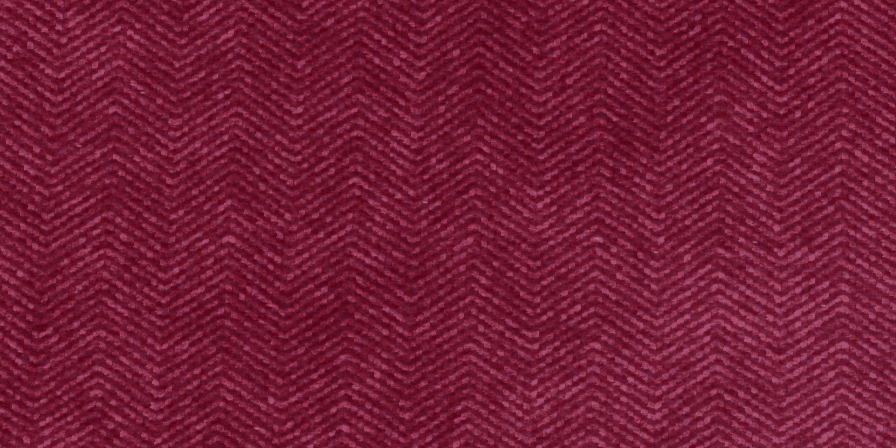
Write a Shadertoy shader that draws this texture.

```glsl
const vec3 WINE = vec3(0.345, 0.037, 0.122);
const vec3 CRIMSON = vec3(0.470, 0.108, 0.212);
const vec3 ROSE = vec3(0.665, 0.290, 0.425);
const vec3 LINT = vec3(0.80, 0.60, 0.68);
const vec3 TINT = vec3(0.01, 0.06, 0.08);  // shift from red to pink dye

const float CHEVRON = 0.273;  // width of one full zigzag
const float THREADS = 18.0;   // vertical threads per zigzag
const float ROWS = 38.0;      // twill lines down the cloth
const float SLOPE = 0.66;

vec2 hash2(vec2 p) {
    p = vec2(dot(p, vec2(127.1, 311.7)), dot(p, vec2(269.5, 183.3)));
    return fract(sin(p) * 43758.5);
}

float gradientNoise(vec2 p) {
    vec2 i = floor(p), f = fract(p);
    vec2 u = f * f * f * (f * (f * 6.0 - 15.0) + 10.0);
    vec4 corner;
    for (int k = 0; k < 4; k++) {
        vec2 o = vec2(k & 1, k >> 1);
        corner[k] = dot(hash2(i + o) * 2.0 - 1.0, f - o);
    }
    return mix(mix(corner.x, corner.y, u.x), mix(corner.z, corner.w, u.x), u.y);
}

float fbm(vec2 p, int octaves) {
    float sum = 0.0, gain = 1.0;
    for (int k = 0; k < octaves; k++) {
        sum += gain * gradientNoise(p);
        p = p * 2.03 + 17.3;
        gain *= 0.6;
    }
    return sum;
}

float segmentDistance(vec2 p, float halfLength) {
    return length(vec2(max(abs(p.x) - halfLength, 0.0), p.y));
}

// Columns lean toward the upper right, most strongly at the left
vec2 drapeCloth(vec2 p) {
    float lean = 0.082 * (p.y - 0.5) * (1.0 - 0.54 * p.x);
    vec2 wobble = vec2(gradientNoise(p * 4.0), gradientNoise(p * 5.0 + 31.0));
    return p - vec2(lean, 0.0) + wobble * vec2(0.006, 0.007);
}

// Raised yarn: stepped short floats along a zigzag
float herringbone(vec2 p, float soft) {
    float threadWidth = CHEVRON / THREADS;
    float x = (p.x - 0.104) / threadWidth;
    float thread = floor(x);
    float local = (x - thread - 0.5) * threadWidth;
    float phase = fract((thread + 0.5) / THREADS) - 0.5;
    float rise = SLOPE * CHEVRON * (0.5 - abs(phase));
    // Height grows away from each valley, then falls past the peak
    float tilt = phase < 0.0 ? 1.0 : -1.0;
    float row = (p.y - rise - 0.62 * SLOPE * tilt * local) * ROWS;
    vec2 id = vec2(thread, floor(row));
    vec2 jitter = hash2(id) - 0.5;
    vec2 q = vec2(local, (fract(row) - 0.5) / ROWS) + jitter * vec2(0.003, 0.004);
    float d = segmentDistance(q, 0.0032) - 0.0067 - 0.0022 * jitter.x;
    return (1.0 - smoothstep(-soft, soft, d)) * (0.9 + 0.65 * jitter.y);
}

// Sparse pale flecks, at most one in each cell
float lintFlecks(vec2 p, float density, float soft) {
    vec2 cell = floor(p * density);
    vec2 h = hash2(cell + 53.0);
    vec2 q = fract(p * density) - mix(vec2(0.25), vec2(0.75), h);
    q = vec2(q.x + 0.5 * q.y, q.y) / density;
    float present = step(0.94, hash2(cell + 9.0).x);
    float d = segmentDistance(q, 0.003) - 0.0018;
    return present * (1.0 - smoothstep(-soft, soft, d));
}

vec3 yarnColor(float v) {
    v = clamp(v, 0.0, 1.0);
    return v < 0.5 ? mix(WINE, CRIMSON, v * 2.0) : mix(CRIMSON, ROSE, v * 2.0 - 1.0);
}

void mainImage(out vec4 fragColor, in vec2 fragCoord) {
    vec2 p = fragCoord / iResolution.y;
    float pixel = 1.0 / iResolution.y;
    float soft = max(0.0038, 0.8 * pixel);

    // Weave with fuzzy fibres
    vec2 cloth = drapeCloth(p);
    float fuzz = fbm(p * vec2(80.0, 115.0), 3);
    float weave = herringbone(cloth + fuzz * 0.0026, soft);

    // Uneven nap and worn patches
    float nap = fbm(p * 5.0 + 4.0, 3);
    float streak = gradientNoise(p * vec2(22.0, 34.0) + 70.0);
    float value = 0.15 + 0.53 * weave + 0.49 * fuzz + 0.18 * nap + 0.24 * streak;

    // Soft light on the lower right and left sides
    float corner = smoothstep(1.1, 0.0, length((p - vec2(2.0, 0.1)) * vec2(0.8, 1.2)));
    float side = smoothstep(0.7, 0.0, p.x);
    value += 0.21 * corner + 0.07 * side;

    // Small drifts between red and pink dye
    float dye = gradientNoise(p * vec2(48.0, 64.0) + 120.0);
    vec3 color = yarnColor(value) + TINT * (dye + 0.2 * corner - 0.05);
    color = mix(color, LINT, 0.6 * lintFlecks(p, 8.0, max(0.0015, pixel)));
    fragColor = vec4(color, 1.0);
}
```
